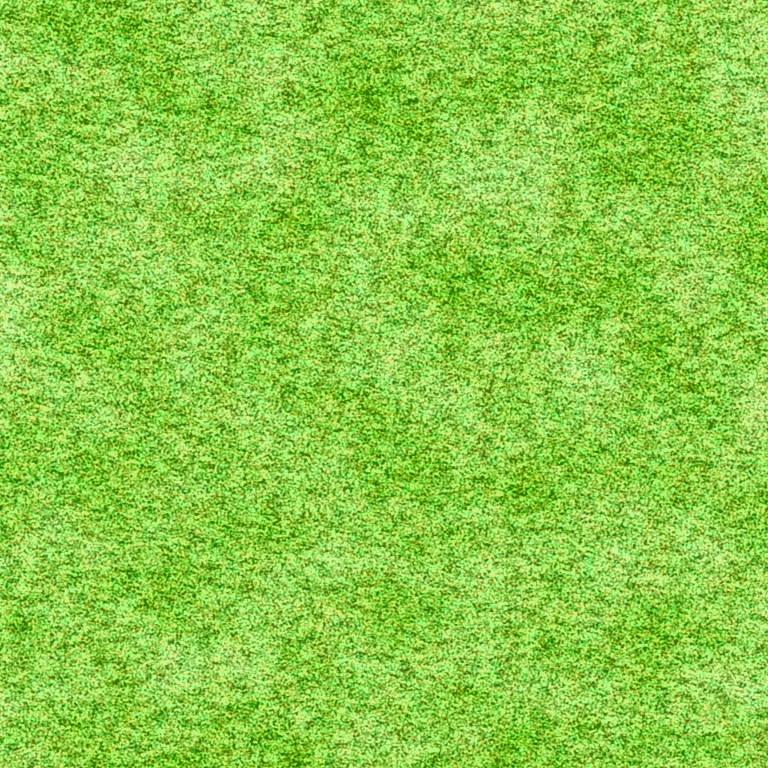
This texture is drawn by a Shadertoy shader. Its source:

```glsl
// Short sunlit lawn: fine speckled blades, flat wavy clumps and broad pale patches.
// Layers of gradient noise add up to one height, which is spread evenly over
// a ramp of greens; slower noise then shifts hue and paleness.

#define BLADE_FREQ  vec2(250.0, 285.0)  // finest grain, cells per canvas
#define TUFT_FREQ   vec2(125.0, 190.0)  // groups of blades
#define CLUMP_FREQ  vec2(38.0, 84.0)    // flat shadowed clumps
#define PATCH_FREQ  vec2(6.0, 8.0)      // broad pale areas
#define HUE_FREQ    vec2(75.0, 120.0)   // olive and emerald flecks
#define BLADE_GAIN  2.8
#define TUFT_GAIN   1.6
#define CLUMP_GAIN  1.5
#define PATCH_GAIN  0.4
#define HUE_SHIFT   0.12
#define PALE_SHIFT  0.15
#define CLUMP_WAVE  0.012

const vec3 GREENS[6] = vec3[6](
    vec3(0.22, 0.45, 0.01),   // deep shadow
    vec3(0.38, 0.62, 0.11),   // shade
    vec3(0.46, 0.73, 0.18),   // body
    vec3(0.57, 0.81, 0.30),   // soft green
    vec3(0.61, 0.88, 0.33),   // lit green
    vec3(0.74, 0.96, 0.48));  // blade tips

// Middle of each green's share of the area, from dark to light
const float CENTRES[6] = float[6](0.02, 0.12, 0.30, 0.50, 0.70, 0.90);

// Random unit gradient for a lattice cell
vec2 cellGradient(vec2 cell) {
    uvec2 q = uvec2(ivec2(cell)) * uvec2(1597334673u, 3812015801u);
    uint h = q.x ^ q.y;
    h = (h ^ (h >> 15)) * 2246822519u;
    h ^= h >> 13;
    float angle = float(h & 65535u) / 65536.0 * 6.28319;
    return vec2(cos(angle), sin(angle));
}

float gradientNoise(vec2 p) {
    vec2 cell = floor(p), f = p - cell;
    vec2 w = f * f * f * (f * (f * 6.0 - 15.0) + 10.0);
    vec2 e = vec2(1.0, 0.0);
    float a = dot(cellGradient(cell), f);
    float b = dot(cellGradient(cell + e.xy), f - e.xy);
    float c = dot(cellGradient(cell + e.yx), f - e.yx);
    float d = dot(cellGradient(cell + e.xx), f - e.xx);
    return mix(mix(a, b, w.x), mix(c, d, w.x), w.y);
}

// Sum of octaves, each turned to hide the lattice
float patchNoise(vec2 p) {
    float sum = 0.0, gain = 1.0;
    for (int i = 0; i < 4; i++) {
        sum += gain * gradientNoise(p);
        p = mat2(1.9, 0.6, -0.6, 1.9) * p + 17.3;
        gain *= 0.75;
    }
    return sum;
}

vec2 turn(vec2 p, float angle) {
    float c = cos(angle), s = sin(angle);
    return vec2(c * p.x - s * p.y, s * p.x + c * p.y);
}

vec3 greenRamp(float share) {
    vec3 color = GREENS[0];
    for (int i = 1; i < 6; i++) {
        float t = clamp((share - CENTRES[i - 1]) / (CENTRES[i] - CENTRES[i - 1]), 0.0, 1.0);
        color = mix(color, GREENS[i], t);
    }
    return color;
}

void mainImage(out vec4 fragColor, in vec2 fragCoord) {
    vec2 uv = fragCoord / iResolution.y;

    // Blades and tufts: two crossing grains
    float blades = gradientNoise(turn(uv, 0.33) * BLADE_FREQ + 31.7);
    blades += 0.7 * gradientNoise(turn(uv, -0.47) * BLADE_FREQ * 1.13 + 530.2);
    float tufts = gradientNoise(turn(uv, 0.12) * TUFT_FREQ + 211.4);

    // Clumps: wide, low and gently bent
    float wave = gradientNoise(uv * 17.0 + 91.6);
    vec2 bent = uv + CLUMP_WAVE * vec2(0.0, wave);
    float clumps = gradientNoise(turn(bent, 0.08) * CLUMP_FREQ + 71.9);
    clumps += 0.7 * gradientNoise(turn(bent, -0.15) * CLUMP_FREQ * 1.8 + 144.3);

    // Broad patches and hue flecks
    float pale = patchNoise(uv * PATCH_FREQ + 8.5);
    float hue = gradientNoise(turn(uv, 0.2) * HUE_FREQ + 307.1);
    hue += 0.5 * gradientNoise(uv * 23.0 + 402.8);

    // Total height, turned into an even share by a logistic curve
    float height = BLADE_GAIN * blades + TUFT_GAIN * tufts
                 + CLUMP_GAIN * clumps + PATCH_GAIN * pale;
    float share = 1.0 / (1.0 + exp(-1.7 * height));

    vec3 color = greenRamp(share);
    color += HUE_SHIFT * hue * vec3(1.0, -0.25, -0.2);
    color += PALE_SHIFT * pale * vec3(0.45, 0.1, 0.8);
    fragColor = vec4(clamp(color, 0.0, 1.0), 1.0);
}
```
